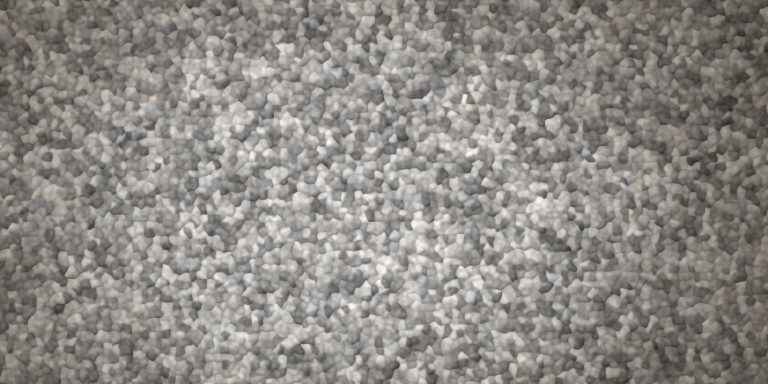
Give the GLSL for this texture, as a Shadertoy shader.

```glsl
// Short-pile grey carpet: soft speckled tufts under light that fades to warm, dim edges.

const vec3 COOL_TINT = vec3(1.005, 1.0, 0.985);
const vec3 WARM_TINT = vec3(1.07, 0.99, 0.89);

float hash(vec2 p, float seed) {
    vec3 q = fract(vec3(p.xyx + seed) * vec3(0.1031, 0.1030, 0.0973));
    q += dot(q, q.yzx + 33.33);
    return fract((q.x + q.y) * q.z);
}

float valueNoise(vec2 p, float seed) {
    vec2 cell = floor(p);
    vec2 f = fract(p);
    f = f * f * (3.0 - 2.0 * f);
    float low = mix(hash(cell, seed), hash(cell + vec2(1, 0), seed), f.x);
    float high = mix(hash(cell + vec2(0, 1), seed), hash(cell + vec2(1, 1), seed), f.x);
    return mix(low, high, f.y);
}

// Blends jittered tufts; returns tone, warmth, side lighting and body height.
vec4 tufts(vec2 p, float sharpness, vec2 lightDir) {
    vec2 cell = floor(p);
    vec3 blend = vec3(0.0);
    float total = 0.0;
    float nearest = 4.0;
    for (int y = -1; y <= 1; y++) {
        for (int x = -1; x <= 1; x++) {
            vec2 id = cell + vec2(x, y);
            vec2 jitter = vec2(hash(id, 3.7), hash(id, 17.3));
            vec2 offset = p - id - mix(vec2(0.1), vec2(0.9), jitter);
            float d2 = dot(offset, offset);
            float weight = exp(-sharpness * d2);
            blend += weight * vec3(hash(id, 41.9), hash(id, 67.1), dot(offset, lightDir));
            total += weight;
            nearest = min(nearest, d2);
        }
    }
    return vec4(blend / total, exp(-4.0 * nearest));
}

// Distance from the bright spot, eased to 0 in the middle and 1 at the far corner.
float edgeFade(vec2 uv, vec2 brightSpot) {
    float r = length((uv - brightSpot) * vec2(1.5, 1.0));
    return smoothstep(0.18, 1.05, r);
}

void mainImage(out vec4 fragColor, in vec2 fragCoord) {
    vec2 uv = fragCoord / iResolution.xy;
    vec2 p = fragCoord / iResolution.y;

    // Pile: warped tufts, larger worn patches and fine fibres
    vec2 warp = vec2(valueNoise(p * 60.0, 5.1), valueNoise(p * 60.0, 9.4)) - 0.5;
    vec4 pile = tufts(p * 52.0 + warp * 0.6, 9.0, normalize(vec2(-0.5, 0.85)));
    float patches = valueNoise(p * 11.0, 23.0) * 0.5 + valueNoise(p * 25.0, 31.0) * 0.5 - 0.5;
    float fibres = valueNoise(p * 105.0, 53.0) - 0.5;

    float grey = 0.64;
    grey += (pile.x - 0.5) * 0.42;
    grey += pile.z * 0.12;
    grey += (pile.w - 0.5) * 0.12;
    grey += patches * 0.24 + fibres * 0.13;

    // Light falloff and warmth toward the edges
    float edge = edgeFade(uv, vec2(0.45, 0.44));
    grey *= 1.0 - 0.46 * edge;
    float warmth = clamp(edge * 0.7 + (pile.y - 0.5) * 0.6, 0.0, 1.0);
    vec3 color = grey * mix(COOL_TINT, WARM_TINT, warmth);

    fragColor = vec4(clamp(color, 0.0, 1.0), 1.0);
}
```
